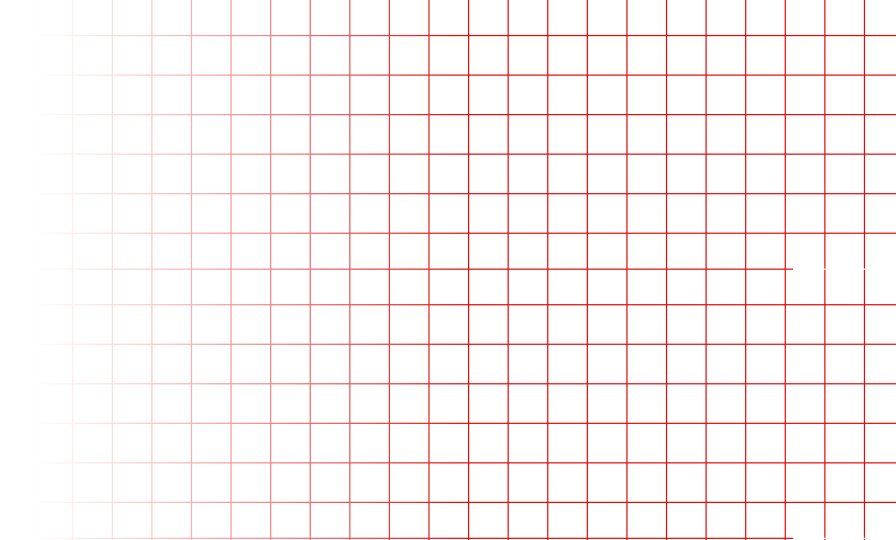
This pattern is drawn by a Shadertoy shader. Its source:

```glsl
const vec3 PAPER = vec3(1.0);
const vec3 INK = vec3(0.905, 0.03, 0.03);
const float LINE_WIDTH = 0.00135;
const float TILE_HEIGHT = 0.3004;
const float SEAM_END = 0.885;

// Signed distance to the nearest of a limited run of evenly spaced lines
float nearestLine(float x, float first, float spacing, float count) {
    float index = clamp(round((x - first) / spacing), 0.0, count - 1.0);
    return x - first - index * spacing;
}

// Share of a pixel covered by a line at distance d
float lineCoverage(float d, float width, float pixel) {
    float overlap = 0.5 * (pixel + width) - abs(d);
    return clamp(overlap / pixel, 0.0, min(1.0, width / pixel));
}

// Ink strength rising from the left margin
float inkFade(float x, float start, float end) {
    return pow(clamp((x - start) / (end - start), 0.0, 1.0), 1.2);
}

void mainImage(out vec4 fragColor, in vec2 fragCoord) {
    // Canvas widths, measured from the upper left
    float pixel = 1.0 / iResolution.x;
    vec2 p = vec2(fragCoord.x, iResolution.y - fragCoord.y) * pixel;
    float tileY = mod(p.y, TILE_HEIGHT);

    // Grid lines, with the rows restarting in each tile
    float columns = lineCoverage(nearestLine(p.x, 0.0370, 0.04418, 22.0), LINE_WIDTH, pixel);
    float rows = lineCoverage(nearestLine(tileY, 0.0397, 0.04412, 6.0), LINE_WIDTH, pixel);

    // Tile seams: ruled up to a point, then a gap in the columns
    float seams = lineCoverage(nearestLine(p.y, TILE_HEIGHT, TILE_HEIGHT, 2.0), LINE_WIDTH, pixel);
    float pastEnd = clamp((p.x - SEAM_END) / pixel + 0.5, 0.0, 1.0);
    columns *= 1.0 - seams * pastEnd;
    rows = max(rows, seams * (1.0 - pastEnd));

    // Combine the strokes and fade them into the paper
    float grid = 1.0 - (1.0 - columns) * (1.0 - rows);
    float ink = grid * inkFade(p.x, 0.03, 0.51);
    fragColor = vec4(mix(PAPER, INK, ink), 1.0);
}
```
